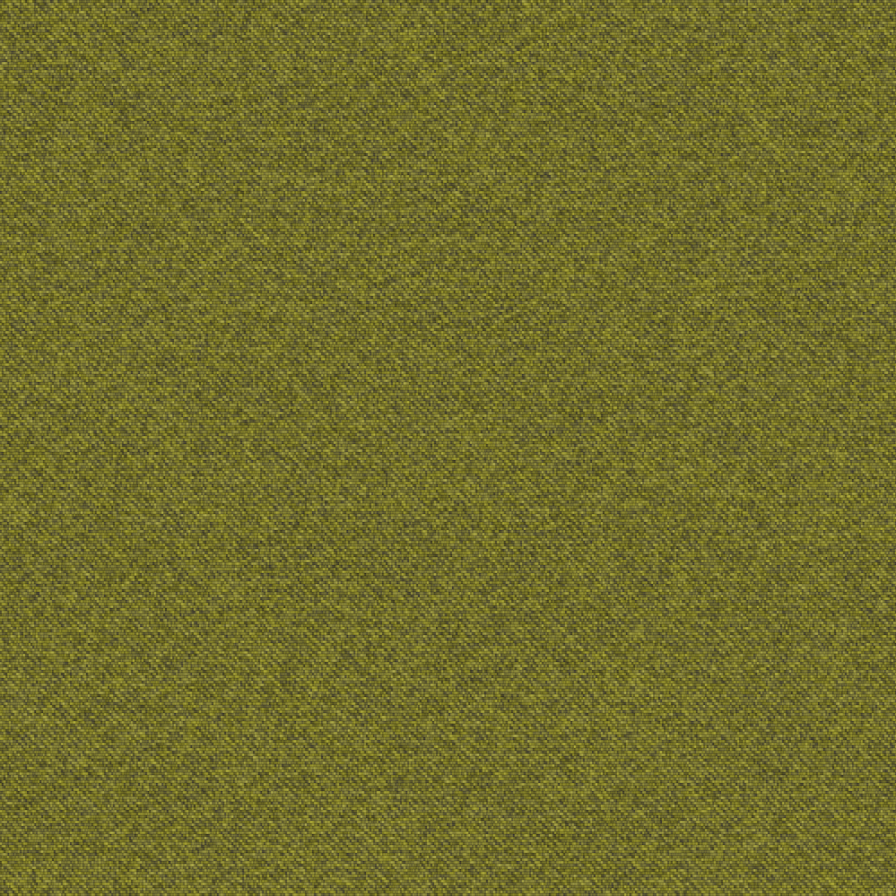
Write a Shadertoy shader that draws this texture.

```glsl
// Olive twill cloth: fine mottled yarn dashes stepping along falling diagonals.

const float TAU = 6.2831853;

float hash(vec2 cell) {
    vec3 q = fract(cell.xyx * vec3(0.1031, 0.1030, 0.0973));
    q += dot(q, q.yzx + 33.33);
    return fract((q.x + q.y) * q.z);
}

// Slow, faint unevenness of the dye
float dyeDrift(vec2 uv) {
    return sin(uv.x * 17.0 + 2.0 * sin(uv.y * 11.0))
         + sin(uv.y * 29.0 + 1.7 * sin(uv.x * 13.0) + 1.0);
}

vec3 twill(vec2 uv) {
    vec2 thread = uv * 333.0;
    float row = floor(thread.y);

    // Every row shifts its dashes by one thread, which forms the diagonal
    float along = (thread.x + row) / 3.0;
    vec2 dash = vec2(floor(along), row);

    // Raised yarn and the gaps between rows
    float ridge = -0.07 * cos(TAU * along);
    float roundness = -0.05 * cos(TAU * thread.y);

    // Tone of each row, of each dash, then of the short fibres in it
    float weft = 0.015 * (hash(vec2(row, 57.0)) - 0.5);
    float yarn = 0.10 * (hash(dash + 7.0) - 0.5);
    float fibre = 0.20 * (hash(floor(thread * vec2(1.5, 1.0)) + 411.0) - 0.5);

    float tone = 0.443 + ridge + roundness + weft + yarn + fibre + 0.002 * dyeDrift(uv);

    // Shadows lean brown, highlights pale yellow, some dashes greyer
    float highlight = max(tone - 0.36, 0.0);
    float grey = 0.08 * (hash(dash + 903.0) - 0.5);
    return vec3(tone, tone - 0.013, 0.16 + highlight * highlight + grey);
}

void mainImage(out vec4 fragColor, in vec2 fragCoord) {
    // Average a 4 by 4 grid inside the pixel to smooth the thread edges
    vec3 color = vec3(0.0);
    for (int j = 0; j < 4; j++) {
        for (int i = 0; i < 4; i++) {
            vec2 offset = (vec2(i, j) + 0.5) / 4.0 - 0.5;
            color += twill((fragCoord + offset) / iResolution.y);
        }
    }
    fragColor = vec4(clamp(color / 16.0, 0.0, 1.0), 1.0);
}
```
